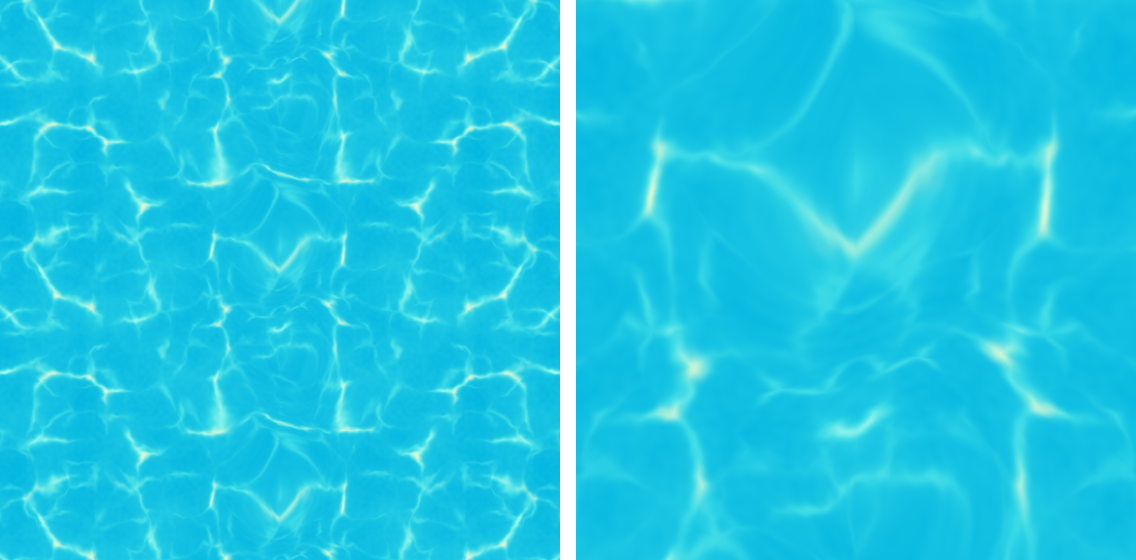
Left, the full canvas; right, a detail of the centre.
A WebGL 1 fragment shader for this texture:

```glsl
precision highp float;

uniform vec2 u_resolution;

const float PERIOD = 4.0 / 9.0;    // height of one repeat, in canvas units
const float COARSE_ROWS = 4.0;     // caustic cells per repeat
const float FINE_ROWS = 7.0;
const float COARSE_WIDTH = 0.085;  // filament widths, in cells
const float FINE_WIDTH = 0.12;
const float BEND = 0.085;          // curvature of the filaments
const float FRAY = 0.012;          // feathering of the filaments
const float SKEW = 0.22;           // breaks the symmetry near the centre
const vec3 DEEP = vec3(0.02, 0.72, 0.88);
const vec3 LIT = vec3(0.20, 0.84, 0.90);
const vec3 FILAMENT = vec3(0.60, 0.97, 0.92);
const vec3 SPARK = vec3(0.96, 0.98, 0.82);

// Lattice hash that wraps vertically after the given number of rows
vec2 hash2(vec2 cell, float rows) {
  cell.y = mod(cell.y, rows);
  vec2 k = vec2(dot(cell, vec2(127.1, 311.7)), dot(cell, vec2(269.5, 183.3)));
  return fract(sin(k + rows * 17.3) * 43758.55);
}

float corner(vec2 cell, vec2 offset, float rows) {
  float angle = 6.28318 * hash2(cell, rows).x;
  return dot(vec2(cos(angle), sin(angle)), offset);
}

// Gradient noise; one repeat spans one unit of p
float noise(vec2 p, float rows) {
  p *= rows;
  vec2 i = floor(p);
  vec2 f = p - i;
  vec2 u = f * f * f * (f * (f * 6.0 - 15.0) + 10.0);
  vec2 e = vec2(1.0, 0.0);
  float low = mix(corner(i, f, rows), corner(i + e.xy, f - e.xy, rows), u.x);
  float high = mix(corner(i + e.yx, f - e.yx, rows),
                   corner(i + e.xx, f - e.xx, rows), u.x);
  return mix(low, high, u.y);
}

vec2 noise2(vec2 p, float rows) {
  return vec2(noise(p, rows), noise(p + vec2(11.0, 0.37), rows));
}

// Cellular web: x is small on the edges, y is small at the junctions
vec2 web(vec2 p, float rows) {
  p *= rows;
  vec2 home = floor(p);
  vec3 nearest = vec3(8.0);
  for (int y = -1; y <= 1; y++) {
    for (int x = -1; x <= 1; x++) {
      vec2 cell = home + vec2(float(x), float(y));
      float d = length(cell + 0.08 + 0.84 * hash2(cell, rows) - p);
      if (d < nearest.x) nearest = vec3(d, nearest.xy);
      else if (d < nearest.y) nearest = vec3(nearest.x, d, nearest.y);
      else nearest.z = min(nearest.z, d);
    }
  }
  return nearest.yz - nearest.x;
}

float bell(float d, float width) {
  return exp(-d * d / (width * width));
}

void main() {
  vec2 uv = gl_FragCoord.xy / u_resolution;

  // Mirrored halves, stacked vertically
  vec2 open = vec2(uv.x - 0.5, uv.y) / PERIOD;
  vec2 p = vec2(abs(open.x), open.y);
  p += SKEW * noise2(open + vec2(5.0, 0.0), 3.0) * bell(open.x, 0.22);

  // Bent and frayed coordinates
  vec2 fray = FRAY * (noise2(p, 18.0) + 0.6 * noise2(p, 41.0));
  vec2 bent = p + BEND * noise2(p, 5.0) + fray;
  vec2 rippled = p + BEND * noise2(p + vec2(3.0, 0.0), 6.0) + 1.4 * fray;

  // Filaments fade and swell along their length
  float swell = smoothstep(-0.28, 0.42, noise(p + vec2(7.0, 0.2), 6.0));
  float fade = smoothstep(-0.15, 0.45, noise(p + vec2(2.0, 0.6), 8.0));
  float streak = 0.8 + 0.5 * noise(p, 27.0);

  vec2 coarse = web(bent, COARSE_ROWS);
  vec2 fine = web(rippled, FINE_ROWS);
  float core = bell(coarse.x, COARSE_WIDTH * (0.6 + 0.7 * swell));
  float halo = exp(-coarse.x / 0.24);
  float wisp = bell(fine.x, FINE_WIDTH * (0.6 + 0.8 * fade));
  float haze = exp(-fine.x / 0.3);

  // Water body with broad shade and fine mottling
  float light = 0.065 + 0.17 * noise(p + vec2(4.0, 0.5), 3.0)
    + 0.07 * noise(p, 13.0) + 0.06 * noise(p, 47.0);
  light += halo * (0.07 + 0.16 * swell) + 0.06 * haze;
  light += streak * (0.62 * core * swell + 0.42 * wisp * fade);

  vec3 color = mix(DEEP, LIT, clamp(light / 0.45, 0.0, 1.0));
  color = mix(color, FILAMENT, smoothstep(0.36, 1.1, light));

  // Warm glints where bright filaments meet
  float glint = bell(coarse.y, 0.10) * smoothstep(0.3, 0.9, swell);
  color = mix(color, SPARK, 0.75 * glint);

  gl_FragColor = vec4(color, 1.0);
}
```
